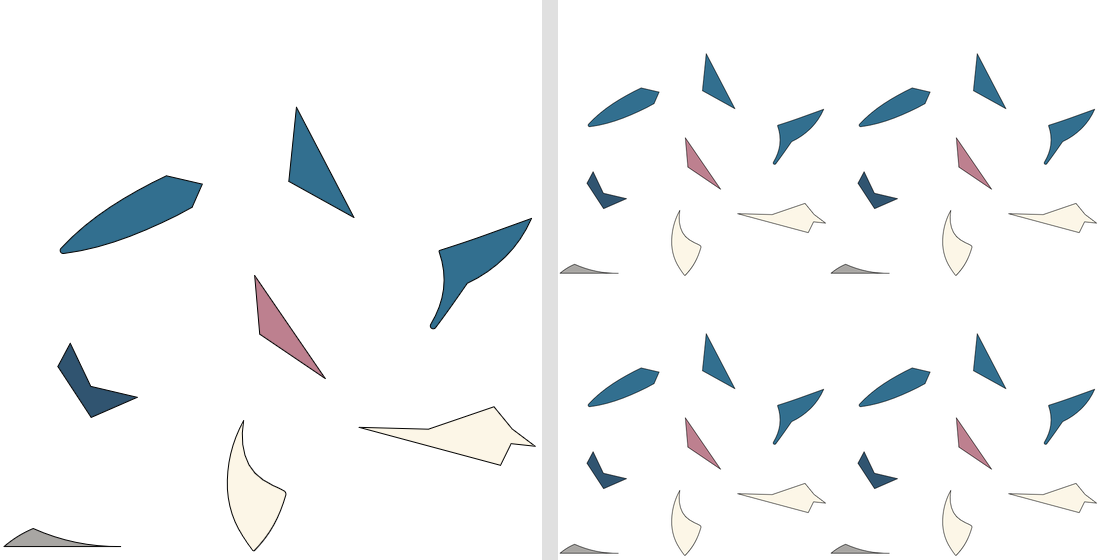
Left, the tile; right, the same tile 2 across and 2 down.
Write a Shadertoy shader that draws this background.

```glsl
// Scattered flat shards with thin dark outlines on white, tiling in both directions.

const int SHARDS = 8;
const int STEPS = 8; // straight pieces per bowed edge

// Length, direction, roundness of the tail, bow profile (1 = kinked, 2 = curved)
const vec4 frames[SHARDS] = vec4[SHARDS](
    vec4(.222, -1.09, 0., 2.), vec4(.275, .445, .02, 2.),
    vec4(.26, .83, .02, 2.), vec4(.223, -.97, 0., 2.),
    vec4(.152, -.37, 0., 1.), vec4(.316, -.107, 0., 1.),
    vec4(.098, 3.05, .07, 2.), vec4(.208, 0., 0., 2.));

// The two side corners, in units of the shard length
const vec4 sides[SHARDS] = vec4[SHARDS](
    vec4(0., 0., 0., -.33), vec4(.313, .149, .376, -.107),
    vec4(-.09, .31, -.125, .034), vec4(0., 0., -.09, -.232),
    vec4(-.463, .307, .081, -.416), vec4(.245, .197, .317, -.128),
    vec4(-.073, 1.05, .32, -1.27), vec4(-.25, .155, 0., 0.));

// Outward bow of the four edges, relative to their lengths
const vec4 bows[SHARDS] = vec4[SHARDS](
    vec4(0.), vec4(.05, 0., 0., .05),
    vec4(-.12, 0., .1, 0.), vec4(0.),
    vec4(0., -.24, 0., 0.), vec4(-.09, -.06, -.35, 0.),
    vec4(.05, .09, .07, -.19), vec4(.04, -.055, 0., 0.));

vec3 shardColor(int i) {
    if (i < 3) return vec3(.195, .435, .56);
    if (i == 3) return vec3(.74, .5, .56);
    if (i == 4) return vec3(.19, .33, .44);
    return i < 7 ? vec3(.99, .965, .905) : vec3(.66, .65, .64);
}

// Signed distance to a four-cornered shard with bowed edges, unit length along x
float shardDistance(vec2 p, vec4 side, vec4 bow, float profile, float roundness) {
    vec2 corner[5] = vec2[5](vec2(-.5, 0), side.xy, vec2(.5, 0), side.zw, vec2(-.5, 0));
    vec2 from = corner[0];
    float nearest = 1e3, inside = 1.;
    for (int e = 0; e < 4; e++) {
        vec2 edge = corner[e + 1] - corner[e];
        for (int s = 1; s <= STEPS; s++) {
            float t = float(s) / float(STEPS);
            float lift = bow[e] * (1. - pow(abs(2. * t - 1.), profile));
            vec2 to = corner[e] + edge * t + vec2(-edge.y, edge.x) * lift;
            vec2 d = to - from, q = p - from;
            vec2 gap = q - d * clamp(dot(q, d) / max(dot(d, d), 1e-9), 0., 1.);
            nearest = min(nearest, dot(gap, gap));
            // Flip at each edge crossed by a ray along x
            if ((from.y > p.y) != (to.y > p.y) && q.x < d.x * q.y / d.y) inside = -inside;
            from = to;
        }
    }
    return inside * sqrt(nearest) - roundness * (1. - smoothstep(-.5, .2, p.x));
}

void mainImage(out vec4 fragColor, in vec2 fragCoord) {
    vec2 uv = fragCoord / iResolution.xy;
    float pixel = 1. / iResolution.y;
    vec3 color = vec3(1);

    for (int i = 0; i < SHARDS; i++) {
        // Step down the canvas while hopping sideways; wrap at all edges
        vec2 center = vec2(.6, .71) + float(i) * vec2(.645, -.098);
        vec2 p = fract(uv - center + .5) - .5;
        p.x *= iResolution.x / iResolution.y;
        if (length(p) > .2) continue;

        vec4 f = frames[i];
        float c = cos(f.y), s = sin(f.y);
        p = vec2(c * p.x + s * p.y, c * p.y - s * p.x) / f.x;
        float d = f.x * shardDistance(p, sides[i], bows[i], f.w, f.z);

        // Fill, then outline
        color = mix(color, shardColor(i), clamp(.5 - d / pixel, 0., 1.));
        color = mix(color, vec3(.02), clamp(.5 + (.0009 - abs(d)) / pixel, 0., 1.));
    }
    fragColor = vec4(color, 1);
}
```
